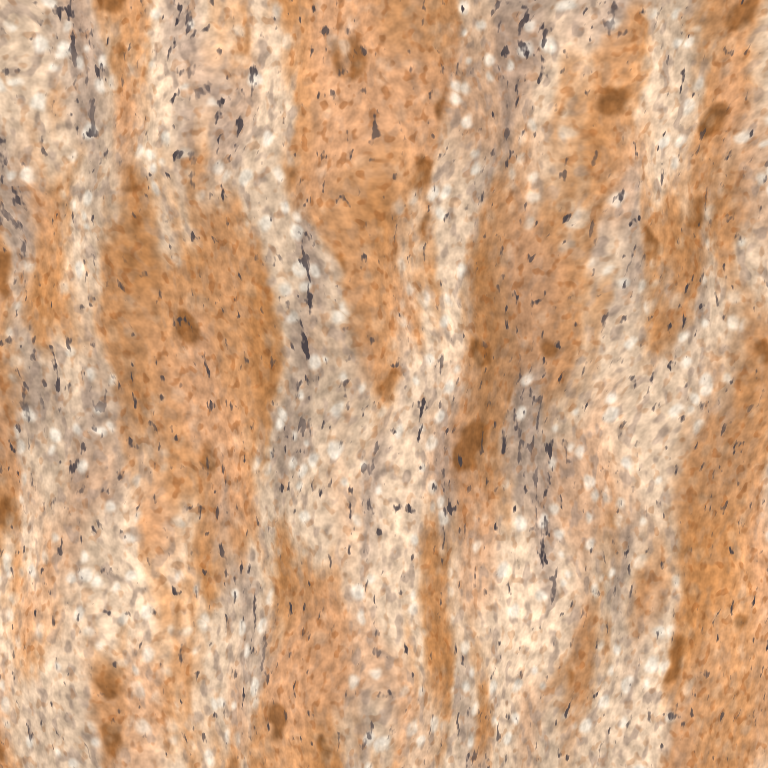
Write a WebGL 2 fragment shader that draws this texture.

```glsl
#version 300 es
precision highp float;

uniform vec2 u_resolution;
out vec4 fragColor;

vec2 hash2(vec2 p) {
    vec3 q = fract(p.xyx * vec3(0.1031, 0.1030, 0.0973));
    q += dot(q, q.yzx + 33.33);
    return fract((q.xx + q.yz) * q.zy);
}

float cornerSlope(vec2 cell, vec2 offset) {
    float angle = 6.28318 * hash2(cell).x;
    return dot(vec2(cos(angle), sin(angle)), offset);
}

float gradientNoise(vec2 p) {
    vec2 i = floor(p);
    vec2 f = p - i;
    vec2 u = f * f * f * (f * (f * 6.0 - 15.0) + 10.0);
    vec2 e = vec2(1.0, 0.0);
    float low = mix(cornerSlope(i, f), cornerSlope(i + e, f - e), u.x);
    float high = mix(cornerSlope(i + e.yx, f - e.yx), cornerSlope(i + e.xx, f - e.xx), u.x);
    return mix(low, high, u.y);
}

float fbm(vec2 p, int octaves) {
    float sum = 0.0;
    float amplitude = 1.0;
    for (int i = 0; i < octaves; i++) {
        sum += amplitude * gradientNoise(p);
        p = p * 2.03 + 17.3;
        amplitude *= 0.5;
    }
    return sum;
}

// Coverage of round spots, one at most in each jittered cell
float scatter(vec2 p, float chance, float radius, float softness) {
    vec2 cell = floor(p);
    float coverage = 0.0;
    for (int y = -1; y <= 1; y++) {
        for (int x = -1; x <= 1; x++) {
            vec2 id = cell + vec2(x, y);
            vec2 centre = id + 0.15 + 0.7 * hash2(id);
            vec2 pick = hash2(id + 71.7);
            float size = radius * mix(0.45, 1.0, pick.y);
            float spot = 1.0 - smoothstep(size - softness, size + softness, distance(p, centre));
            coverage = max(coverage, spot * step(pick.x, chance));
        }
    }
    return coverage;
}

// Fanned, wavering coordinates that follow the vertical foliation
vec2 foliate(vec2 p) {
    float fan = 0.32 * (p.x - 0.4) * (p.y - 0.5);
    float waver = 0.045 * gradientNoise(p * vec2(5.0, 3.2) + 4.1)
                + 0.010 * gradientNoise(p * vec2(14.0, 9.0) + 8.6);
    return vec2(p.x - fan + waver, p.y);
}

vec3 stone(vec2 p) {
    const vec3 CREAM = vec3(0.905, 0.785, 0.665);
    const vec3 ORANGE = vec3(0.81, 0.59, 0.405);
    const vec3 OCHRE = vec3(0.74, 0.505, 0.30);
    const vec3 PINK = vec3(0.87, 0.65, 0.49);
    const vec3 GREY = vec3(0.64, 0.55, 0.49);
    const vec3 RUST = vec3(0.62, 0.37, 0.19);
    const vec3 BROWN = vec3(0.52, 0.33, 0.17);
    const vec3 SLATE = vec3(0.29, 0.26, 0.27);
    const vec3 WHITE = vec3(1.0, 0.97, 0.91);

    vec2 w = foliate(p);
    vec2 ragged = w + 0.006 * vec2(gradientNoise(p * 48.0), gradientNoise(p * 48.0 + 31.0));

    // Broad lenses of feldspar between pale bands
    float lens = fbm(ragged * vec2(8.0, 2.1) + vec2(3.7, 12.4), 4)
               + 0.4 * gradientNoise(p * 2.3 + 5.2);
    float warm = smoothstep(-0.12, 0.19, lens);
    vec3 color = mix(CREAM, ORANGE, warm);
    float tint = fbm(w * vec2(10.0, 4.0) + 41.0, 2);
    color = mix(color, OCHRE, 0.75 * warm * smoothstep(0.0, 0.45, tint));
    color = mix(color, PINK, 0.6 * smoothstep(0.0, 0.45, -tint));

    // Smoky veins and cloudy shading
    float belt = exp(-pow((w.x - 0.69) / 0.13, 2.0)) * smoothstep(0.1, 0.6, p.y);
    float vein = fbm(w * vec2(13.0, 3.0) + 83.0, 3) + 0.3 * belt;
    float density = smoothstep(0.0, 0.5, vein) * (1.0 - 0.8 * warm);
    color = mix(color, GREY, 0.65 * density);
    color *= 1.0 + 0.22 * fbm(w * vec2(7.0, 2.8) + 29.0, 3);

    // Grey quartz and rusty speckles
    float quartz = smoothstep(0.05, 0.4, fbm(w * vec2(68.0, 38.0) + 9.0, 2));
    color = mix(color, GREY, quartz * mix(0.55, 0.2, warm));
    float speckle = smoothstep(0.15, 0.5, fbm(w * vec2(80.0, 55.0) + 57.0, 2));
    color = mix(color, RUST, speckle * mix(0.25, 0.45, warm));

    // Brown knots inside the warm lenses
    vec2 knotPlace = ragged * vec2(19.0, 13.5) + 0.25 * gradientNoise(p * 26.0);
    float knot = scatter(knotPlace, 0.22, 0.4, 0.09);
    color = mix(color, BROWN, 0.72 * knot * smoothstep(-0.02, 0.2, lens));

    // Pale crystals
    float crystal = scatter(ragged * vec2(54.0, 42.0) + 13.0, 0.24, 0.45, 0.17);
    color = mix(color, WHITE, crystal * mix(0.6, 0.12, warm));

    // Fine grain
    float grain = fbm(w * vec2(82.0, 58.0) + 23.0, 3);
    color *= 1.0 + 0.24 * grain;

    // Dark mica flecks of varied depth, crowded along veins
    float mica = fbm(w * vec2(88.0, 37.0) + 36.0, 3);
    float fleck = smoothstep(0.0, 0.30, mica - mix(0.40, 0.12, density));
    float depth = 0.75 + 0.7 * gradientNoise(w * vec2(34.0, 16.0) + 91.0);
    return mix(color, SLATE, fleck * clamp(depth, 0.35, 0.95));
}

void main() {
    vec2 p = gl_FragCoord.xy / u_resolution;
    fragColor = vec4(clamp(stone(p), 0.0, 1.0), 1.0);
}
```
